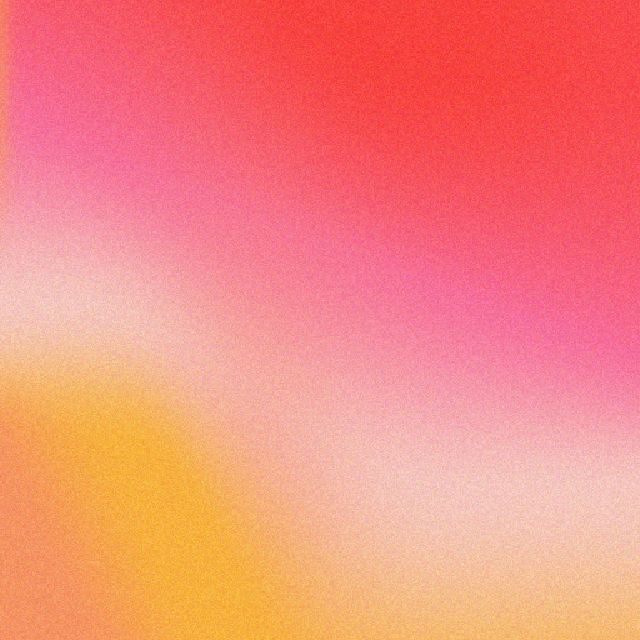
A Shadertoy shader for this background:

```glsl
// Soft diagonal gradient of red, pink, blush and amber with fine coloured grain.

const vec3 RED   = vec3(0.970, 0.260, 0.245);
const vec3 PINK  = vec3(0.965, 0.430, 0.600);
const vec3 ROSE  = vec3(0.965, 0.460, 0.565);
const vec3 BLUSH = vec3(0.957, 0.775, 0.740);
const vec3 PEACH = vec3(0.960, 0.685, 0.635);
const vec3 AMBER = vec3(0.965, 0.690, 0.240);
const vec3 CORAL = vec3(0.960, 0.575, 0.385);

const float GRAIN_CELLS = 512.0;
const float GRAIN_STRENGTH = 0.111;

// Sine-free hash giving three independent values in 0..1
vec3 hash32(vec2 cell) {
    vec3 p = fract(vec3(cell.xyx) * vec3(0.1031, 0.1030, 0.0973));
    p += dot(p, p.yxz + 33.33);
    return fract((p.xxy + p.yzz) * p.zyx);
}

// Bell curve of height one
float bell(float value, float center, float width) {
    float d = (value - center) / width;
    return exp(-d * d);
}

// Linear position between two levels, clamped to 0..1
float ramp(float low, float high, float value) {
    return clamp((value - low) / (high - low), 0.0, 1.0);
}

// Gentle blend halfway between a straight and an eased ramp
float softRamp(float low, float high, float value) {
    return 0.5 * (ramp(low, high, value) + smoothstep(low, high, value));
}

// Four colour bands whose heights bend across the canvas
vec3 bandColor(float x, float depth) {
    float redLine   = mix(-0.40, 0.10, smoothstep(0.0, 0.65, x));
    float pinkLine  = 0.16 + x * (0.48 - 0.09 * x);
    float blushLine = mix(0.47, 0.76, smoothstep(0.10, 0.72, x));
    float amberLine = mix(0.70, 1.17, smoothstep(0.20, 0.55, x));

    // Each band shifts hue a little from side to side
    vec3 hot  = mix(RED, PINK, 0.14 * smoothstep(0.70, 1.0, x));
    vec3 cool = mix(PINK, ROSE, bell(x, 0.42, 0.20));
    vec3 pale = mix(BLUSH, PEACH, bell(x, 0.40, 0.16));

    vec3 color = mix(hot, cool, pow(ramp(redLine, pinkLine, depth), 1.6));
    color = mix(color, pale, softRamp(pinkLine, blushLine, depth));
    return mix(color, AMBER, smoothstep(blushLine, amberLine, depth));
}

// Coral wedge leaning into the lower left corner
float wedgeMask(float x, float depth) {
    float edge = 0.035 + 0.5 * (depth - 0.62);
    float side = 1.0 - smoothstep(-0.11, 0.11, x - edge);
    return side * smoothstep(0.54, 0.70, depth);
}

// Narrow warm glow on the upper left border
float borderMask(float x, float depth) {
    float fade = 1.0 - smoothstep(0.15, 0.45, depth);
    return 0.48 * bell(x, 0.0, 0.018) * fade;
}

// Zero-centred grain: shared brightness plus independent channels
vec3 grain(vec2 uv) {
    vec3 speckle = hash32(floor(uv * GRAIN_CELLS)) - 0.5;
    float brightness = dot(speckle, vec3(1.0 / 3.0));
    return mix(speckle, vec3(brightness), 0.3) * vec3(0.6, 1.2, 1.3);
}

void mainImage(out vec4 fragColor, in vec2 fragCoord) {
    vec2 uv = fragCoord / iResolution.xy;
    float depth = 1.0 - uv.y;

    // Bands, then the warm accents along the left side
    vec3 color = bandColor(uv.x, depth);
    color = mix(color, CORAL, wedgeMask(uv.x, depth));
    color = mix(color, mix(CORAL, AMBER, 0.5), borderMask(uv.x, depth));

    // Fine printed texture
    color += GRAIN_STRENGTH * grain(uv);
    fragColor = vec4(clamp(color, 0.0, 1.0), 1.0);
}
```
